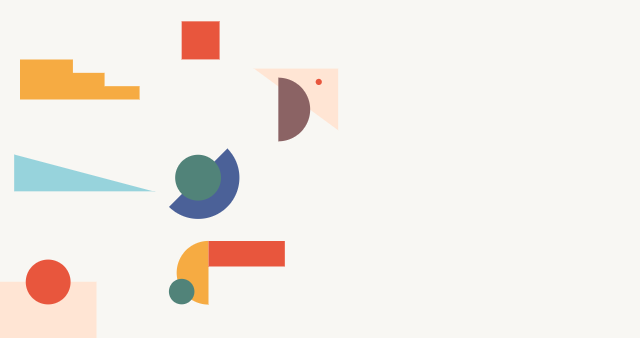
This background is drawn by a WebGL 1 fragment shader. Its source:

```glsl
precision highp float;
// Flat geometric collage on warm paper: blocks, discs, half discs and right triangles.
// Each shape is a signed distance in a design space 768 units wide, origin lower left,
// painted back to front with edges one pixel soft.

uniform vec2 u_resolution;

const float DESIGN_WIDTH = 768.0;

const vec3 PAPER  = vec3(0.973, 0.969, 0.953);
const vec3 RED    = vec3(0.910, 0.337, 0.239);
const vec3 AMBER  = vec3(0.965, 0.671, 0.259);
const vec3 PEACH  = vec3(1.000, 0.898, 0.831);
const vec3 MAUVE  = vec3(0.545, 0.388, 0.392);
const vec3 SKY    = vec3(0.592, 0.827, 0.863);
const vec3 INDIGO = vec3(0.294, 0.380, 0.596);
const vec3 GREEN  = vec3(0.318, 0.514, 0.475);

float box(vec2 p, vec2 low, vec2 high) {
  vec2 d = abs(p - 0.5 * (low + high)) - 0.5 * (high - low);
  return max(d.x, d.y);
}

float disc(vec2 p, vec2 center, float radius) {
  return length(p - center) - radius;
}

// Keeps the half of the disc that faces the unit vector "facing".
float halfDisc(vec2 p, vec2 center, float radius, vec2 facing) {
  return max(disc(p, center, radius), -dot(p - center, facing));
}

// Right angle at "corner"; the signs of "legs" give their directions.
float rightTriangle(vec2 p, vec2 corner, vec2 legs) {
  vec2 q = (p - corner) * sign(legs);
  vec2 size = abs(legs);
  float slope = (dot(q, size.yx) - size.x * size.y) / length(size);
  return max(max(-q.x, -q.y), slope);
}

// Three treads of equal rise, with right edges at the given x values.
float stairs(vec2 p, vec2 base, vec3 edges, float rise) {
  float d = box(p, base, vec2(edges.x, base.y + 3.0 * rise));
  d = min(d, box(p, base, vec2(edges.y, base.y + 2.0 * rise)));
  return min(d, box(p, base, vec2(edges.z, base.y + rise)));
}

vec3 paint(vec3 under, vec3 ink, float dist, float pixel) {
  return mix(under, ink, clamp(0.5 - dist / pixel, 0.0, 1.0));
}

void main() {
  float pixel = DESIGN_WIDTH / u_resolution.x;
  vec2 p = gl_FragCoord.xy * pixel;
  vec3 color = PAPER;

  // Top row: staircase and square
  color = paint(color, AMBER, stairs(p, vec2(24.0, 286.2), vec3(87.5, 125.5, 167.5), 16.0), pixel);
  color = paint(color, RED, box(p, vec2(218.0, 334.3), vec2(263.5, 380.0)), pixel);

  // Triangle with half disc and dot
  color = paint(color, PEACH, rightTriangle(p, vec2(405.8, 323.3), vec2(-101.0, -74.0)), pixel);
  color = paint(color, MAUVE, halfDisc(p, vec2(334.0, 274.2), 38.2, vec2(1.0, 0.0)), pixel);
  color = paint(color, RED, disc(p, vec2(382.5, 307.3), 3.7), pixel);

  // Middle row: wedge, and disc over a tilted half disc
  color = paint(color, SKY, rightTriangle(p, vec2(17.0, 176.0), vec2(167.0, 44.2)), pixel);
  color = paint(color, INDIGO, halfDisc(p, vec2(237.8, 192.4), 49.5, normalize(vec2(1.0, -1.0))), pixel);
  color = paint(color, GREEN, disc(p, vec2(237.7, 192.4), 27.5), pixel);

  // Lower left: disc on a block
  color = paint(color, PEACH, box(p, vec2(-10.0, -10.0), vec2(115.8, 67.5)), pixel);
  color = paint(color, RED, disc(p, vec2(57.8, 67.2), 26.9), pixel);

  // Bottom row: half disc, bar and small disc
  color = paint(color, AMBER, halfDisc(p, vec2(250.2, 78.3), 38.2, vec2(-1.0, 0.0)), pixel);
  color = paint(color, RED, box(p, vec2(250.2, 85.8), vec2(341.8, 116.4)), pixel);
  color = paint(color, GREEN, disc(p, vec2(218.0, 55.7), 15.3), pixel);

  gl_FragColor = vec4(color, 1.0);
}
```
